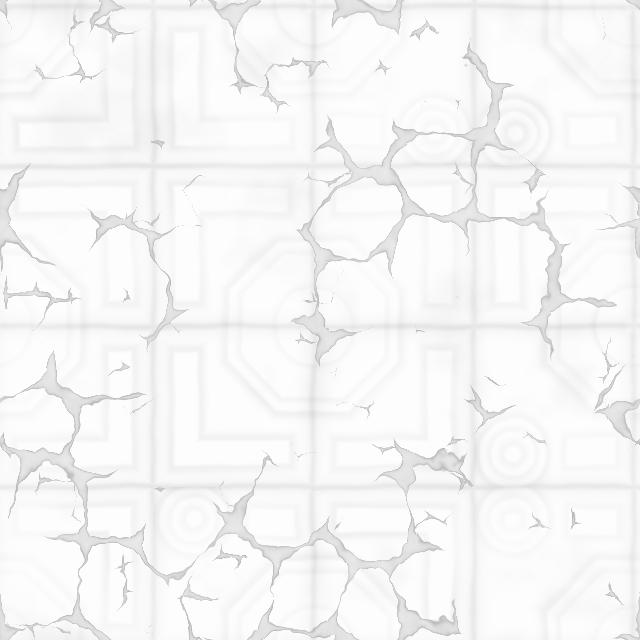
Reproduce this texture map procedurally as a WebGL 2 fragment shader.

```glsl
#version 300 es
precision highp float;
// White embossed tiles under chipped paint: a mirrored octagon panel repeats twice
// each way over a four by four seam grid. Warped Voronoi junctions make star-shaped
// chips with thin, dark, branching tails; periodic noise wears the faint relief.

#define TILES 4.0
#define CENTER vec2(0.490, 0.490)
#define CHIP_CELLS 8.0
#define CHIP_SIZE 0.19
#define CHIP_KEEP 0.36
#define JAGGEDNESS 0.45
#define SEAM_DEPTH 0.050
#define RELIEF_DEPTH 0.036
#define PAINT vec3(0.993)
#define CHIP_FLOOR vec3(0.895)
#define CHIP_RIM vec3(0.64)

uniform vec2 u_resolution;
out vec4 outColor;

float hash(vec2 p) {
    return fract(sin(dot(p, vec2(127.1, 311.7))) * 43758.5453);
}

// Value noise that wraps at the canvas edges
float noise(vec2 uv, float period) {
    vec2 p = uv * period, cell = floor(p), f = fract(p);
    f = f * f * (3.0 - 2.0 * f);
    vec2 lo = mod(cell, period), hi = mod(cell + 1.0, period);
    return mix(mix(hash(lo), hash(vec2(hi.x, lo.y)), f.x),
               mix(hash(vec2(lo.x, hi.y)), hash(hi), f.x), f.y);
}

float fbm(vec2 uv, float period) {
    float sum = 0.0, amp = 0.5;
    for (int i = 0; i < 4; i++) {
        sum += amp * noise(uv, period);
        period *= 2.0;
        amp *= 0.5;
    }
    return sum;
}

// Depth inside a chip in canvas units, negative on intact paint
float chipDepth(vec2 uv, float cells, float keep) {
    vec2 warp = vec2(fbm(uv, cells * 2.0), fbm(uv + 0.37, cells * 2.0)) - 0.47;
    vec2 p = uv * cells + JAGGEDNESS * warp, home = floor(p);
    vec2 a = vec2(9.0), b = a, c = a;
    for (int y = -1; y <= 1; y++) {
        for (int x = -1; x <= 1; x++) {
            vec2 cell = home + vec2(x, y), id = mod(cell, cells);
            vec2 site = cell + 0.1 + 0.8 * vec2(hash(id + 3.7), hash(id + 51.3)) - p;
            float d = dot(site, site);
            if (d < dot(a, a)) { c = b; b = a; a = site; }
            else if (d < dot(b, b)) { c = b; b = site; }
            else if (d < dot(c, c)) { c = site; }
        }
    }
    float edge = (dot(b, b) - dot(a, a)) / (2.0 * max(length(b - a), 0.001));
    float junction = length(c) - length(a);
    float kept = smoothstep(keep, keep + 0.3, noise(uv + 0.11, cells));
    float width = CHIP_SIZE * kept * exp(-4.0 * junction) - 0.012;
    return (width - edge) / cells;
}

// Soft shading around an outline, wider on its outer side
float groove(float d, float width) {
    float t = d / (d > 0.0 ? width : width * 0.45);
    return exp(-t * t);
}

float box(vec2 p, vec2 halfSize) {
    vec2 d = abs(p) - halfSize;
    return length(max(d, 0.0)) + min(max(d.x, d.y), 0.0);
}

float relief(vec2 uv) {
    vec2 bend = vec2(fbm(uv + 0.21, 12.0), fbm(uv + 0.63, 12.0)) - 0.47;
    vec2 p = uv - CENTER + 0.010 * bend;
    float tile = 1.0 / TILES;
    vec2 id = mod(floor(p / tile), TILES);
    vec2 q = abs(mod(p + tile, 2.0 * tile) - tile);   // mirrored about the octagon
    vec2 corner = tile - q;

    // Octagon frame and central disc
    float octagon = max(max(q.x, q.y), (q.x + q.y) * 0.7071);
    float shade = groove(octagon - 0.137, 0.009) + 0.7 * groove(octagon - 0.115, 0.007);
    shade += 0.7 * groove(length(q) - 0.061, 0.006) + 0.4 * groove(length(q) - 0.016, 0.008);

    // Outer corner: rosette with side panel, or an L-shaped frame
    if (hash(id + 8.3) > 0.55) {
        float r = length(q - vec2(0.188, 0.198));
        shade += groove(r - 0.056, 0.008) + 0.8 * groove(r - 0.037, 0.007);
        shade += 0.9 * groove(r - 0.016, 0.009);
        shade += 0.7 * groove(box(q - vec2(0.065, 0.195), vec2(0.040, 0.024)), 0.008);
    } else {
        float band = abs(min(corner.x, corner.y) - 0.052) - 0.022;
        float frame = max(band, max(corner.x, corner.y) - 0.215);
        shade += 1.1 * groove(frame, 0.009);
    }

    // Seams: a narrow line within a broad soft hollow
    vec2 s = min(q, corner);
    float seam = max(groove(s.x, 0.005), 1.2 * groove(s.y, 0.005));
    seam += 0.5 * max(groove(s.x, 0.018), groove(s.y, 0.018));
    float wear = mix(0.35, 1.35, noise(uv + 0.4, 9.0));
    return RELIEF_DEPTH * wear * min(shade, 1.4) + SEAM_DEPTH * mix(0.6, 1.0, wear) * seam;
}

void main() {
    vec2 uv = gl_FragCoord.xy / u_resolution;
    float pixel = 1.0 / min(u_resolution.x, u_resolution.y);

    // Painted relief with faint cloudy soiling
    float soil = 0.030 * smoothstep(0.48, 0.80, fbm(uv + 0.7, 10.0));
    vec3 color = PAINT - relief(uv) - soil;

    // Large chips plus sparse small flakes
    float depth = max(chipDepth(uv, CHIP_CELLS, CHIP_KEEP),
                      chipDepth(uv + 0.29, 17.0, CHIP_KEEP + 0.36));
    float rim = exp(-max(depth, 0.0) / 0.0022) * mix(0.55, 1.1, noise(uv, 40.0));
    vec3 chip = mix(CHIP_FLOOR, CHIP_RIM, rim) + 0.07 * (fbm(uv, 60.0) - 0.47);
    color = mix(color, chip, smoothstep(-0.5 * pixel, 0.7 * pixel, depth));

    outColor = vec4(clamp(color, 0.0, 1.0), 1.0);
}
```
